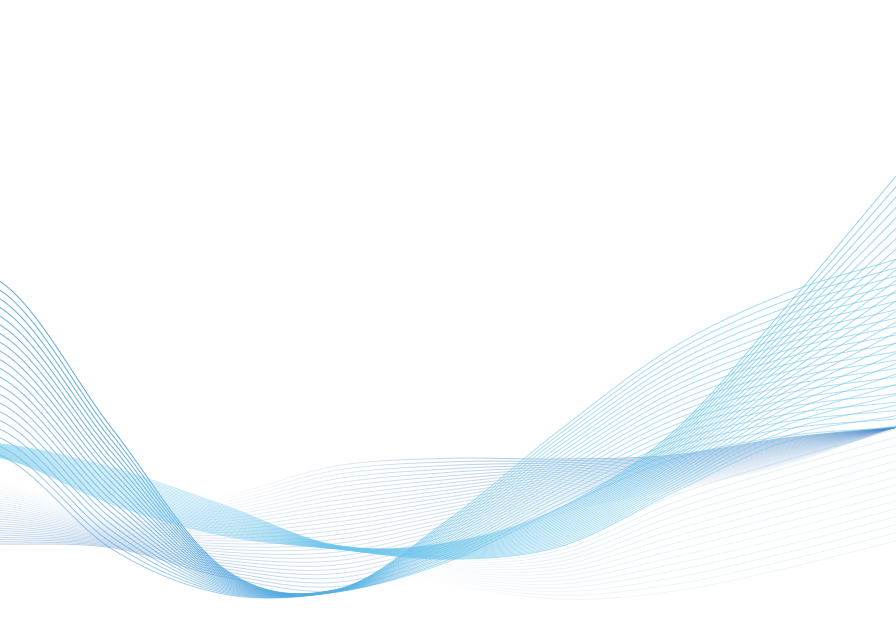
Give the GLSL for this background, as a Shadertoy shader.

```glsl
// Flowing ribbons of fine blue lines crossing the lower part of a white background.

const vec3 PAPER = vec3(1.0);
const vec3 SKY = vec3(0.42, 0.77, 0.92);
const vec3 AZURE = vec3(0.24, 0.59, 0.84);
const vec3 STEEL = vec3(0.30, 0.54, 0.78);
const vec3 MIST = vec3(0.55, 0.79, 0.88);
const float HALF_WIDTH = 0.0008;
const int KNOTS = 9;

// Smooth curve through evenly spaced heights: returns height and slope
vec2 curve(float[KNOTS] h, float x) {
    float s = clamp(x, 0.0, 0.9999) * float(KNOTS - 1);
    int i = int(s);
    float t = s - float(i);
    float b = h[i];
    float c = h[i + 1];
    float a = i > 0 ? h[i - 1] : b;
    float d = i < KNOTS - 2 ? h[i + 2] : 2.0 * c - b;
    float k1 = 0.5 * (c - a);
    float k2 = a - 2.5 * b + 2.0 * c - 0.5 * d;
    float k3 = 0.5 * (d - a) + 1.5 * (b - c);
    float height = b + t * (k1 + t * (k2 + t * k3));
    float slope = k1 + t * (2.0 * k2 + 3.0 * t * k3);
    return vec2(height, slope * float(KNOTS - 1));
}

// Share of a pixel covered by a thin line at signed distance d
float lineCoverage(float d, float halfWidth, float pixel) {
    float upper = clamp(0.5 + (halfWidth - d) / pixel, 0.0, 1.0);
    float lower = clamp(0.5 - (halfWidth + d) / pixel, 0.0, 1.0);
    return upper - lower;
}

// Lines blended from one edge to the other
// opacity: first edge left, first edge right, second edge left, second edge right
vec3 ribbon(vec3 base, vec3 ink, vec2 uv, float aspect, float pixel,
            vec2 first, vec2 second, int count, vec4 opacity, vec2 fadeRange) {
    float side = smoothstep(fadeRange.x, fadeRange.y, uv.x);
    vec2 edgeOpacity = mix(opacity.xz, opacity.yw, side);
    for (int i = 0; i < count; i++) {
        float t = float(i) / float(count - 1);
        vec2 strand = mix(first, second, t);
        float slope = strand.y / aspect;
        float d = (uv.y - strand.x) * inversesqrt(1.0 + slope * slope);
        float alpha = mix(edgeOpacity.x, edgeOpacity.y, t);
        base = mix(base, ink, alpha * lineCoverage(d, HALF_WIDTH, pixel));
    }
    return base;
}

void mainImage(out vec4 fragColor, in vec2 fragCoord) {
    vec2 uv = fragCoord / iResolution.xy;
    float aspect = iResolution.x / iResolution.y;
    float pixel = 1.0 / iResolution.y;

    // Edges of the pale lower veil
    vec2 veilTop = curve(float[KNOTS](0.13, 0.13, 0.13, 0.13, 0.118, 0.138, 0.217, 0.273, 0.323), uv.x);
    vec2 veilLow = curve(float[KNOTS](0.13, 0.13, 0.13, 0.11, 0.078, 0.055, 0.067, 0.103, 0.147), uv.x);

    // Edges of the dense middle band
    vec2 bandTop = curve(float[KNOTS](0.245, 0.190, 0.217, 0.265, 0.277, 0.276, 0.282, 0.309, 0.326), uv.x);
    vec2 bandLow = curve(float[KNOTS](0.142, 0.136, 0.090, 0.068, 0.116, 0.190, 0.227, 0.267, 0.326), uv.x);

    // Edges of the broad wave, high on the left
    vec2 waveTop = curve(float[KNOTS](0.556, 0.324, 0.103, 0.070, 0.180, 0.322, 0.451, 0.536, 0.591), uv.x);
    vec2 waveLow = curve(float[KNOTS](0.282, 0.134, 0.063, 0.066, 0.114, 0.199, 0.275, 0.312, 0.326), uv.x);

    // Edges of the steep wave, high on the right
    vec2 steepTop = curve(float[KNOTS](0.300, 0.262, 0.203, 0.140, 0.144, 0.199, 0.317, 0.512, 0.722), uv.x);
    vec2 steepLow = curve(float[KNOTS](0.278, 0.205, 0.155, 0.134, 0.118, 0.138, 0.222, 0.302, 0.328), uv.x);

    vec3 waveInk = mix(AZURE, SKY, smoothstep(0.1, 0.6, uv.x));

    vec3 color = PAPER;
    color = ribbon(color, MIST, uv, aspect, pixel, veilTop, veilLow, 15,
                   vec4(0.0, 0.26, 0.0, 0.16), vec2(0.42, 0.65));
    color = ribbon(color, STEEL, uv, aspect, pixel, bandTop, bandLow, 30,
                   vec4(0.0, 0.48, 0.40, 0.08), vec2(0.18, 0.65));
    color = ribbon(color, waveInk, uv, aspect, pixel, waveTop, waveLow, 21,
                   vec4(0.80, 0.60, 0.50, 0.50), vec2(0.1, 0.6));
    color = ribbon(color, SKY, uv, aspect, pixel, steepTop, steepLow, 25,
                   vec4(0.40, 0.72, 0.50, 0.50), vec2(0.2, 0.8));

    fragColor = vec4(color, 1.0);
}
```
